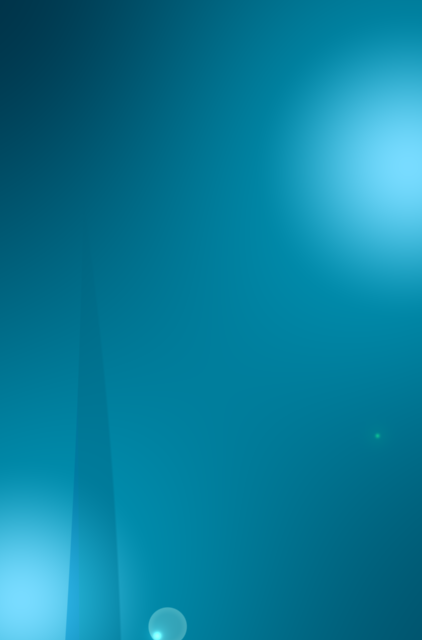
Reproduce this background procedurally as a WebGL 1 fragment shader.

```glsl
precision highp float;
// Teal backdrop with two soft lights, a tall translucent shard and small lens flares.

uniform vec2 u_resolution;

// Positions and lengths are in units of the canvas height.
#define UPPER_LIGHT vec2(0.638, 0.740)
#define LOWER_LIGHT vec2(0.033, 0.062)
#define UPPER_RADIUS 0.245
#define LOWER_RADIUS 0.225
#define HAZE_RADIUS 0.45
#define LIGHT_COLOR vec3(0.47, 0.86, 1.0)
#define FLARE_DISC vec3(0.262, 0.021, 0.030)
#define FLARE_CORE vec2(0.246, 0.0065)
#define GREEN_SPARK vec2(0.590, 0.319)

// Gaussian falloff around a point
float glow(vec2 p, vec2 center, float radius) {
  vec2 d = (p - center) / radius;
  return exp(-dot(d, d));
}

// Bright heart of a light, reaching zero at its radius
float heart(vec2 p, vec2 center, float radius) {
  return 1.0 - smoothstep(0.0, radius, distance(p, center));
}

// Antialiased step, one where x exceeds edge
float softStep(float edge, float x, float blur) {
  return smoothstep(edge - blur, edge + blur, x);
}

vec3 backdrop(vec2 p) {
  float haze = glow(p, UPPER_LIGHT, HAZE_RADIUS) + glow(p, LOWER_LIGHT, HAZE_RADIUS);
  float cornerShade = glow(p, vec2(0.0, 1.0), 0.30);
  float level = 0.27 + 0.31 * haze - 0.10 * cornerShade;
  vec3 color = vec3(0.0, level, 1.12 * level + 0.06);
  color = mix(color, LIGHT_COLOR, heart(p, UPPER_LIGHT, UPPER_RADIUS));
  return mix(color, LIGHT_COLOR, heart(p, LOWER_LIGHT, LOWER_RADIUS));
}

// Two tinted facets between curved edges, fading out toward the tip
vec3 addShard(vec3 color, vec2 p, float pixel) {
  float y = p.y;
  float leftEdge = 0.102 + 0.062 * y - 0.030 * y * y;
  float rightEdge = 0.189 - 0.030 * y - 0.079 * y * y;
  float foldEdge = 0.124 - 0.006 * y;
  float inside = softStep(leftEdge, p.x, pixel)
               * (1.0 - softStep(rightEdge, p.x, pixel + 0.001));
  float fade = 1.0 - smoothstep(0.08, 0.75, y);
  vec3 tint = mix(vec3(0.45, 0.86, 0.94), vec3(0.40, 0.87, 0.89),
                  softStep(foldEdge, p.x, pixel));
  return color * mix(vec3(1.0), tint, inside * fade);
}

vec3 addFlares(vec3 color, vec2 p, float pixel) {
  // Pale disc with a slightly brighter rim
  float r = distance(p, FLARE_DISC.xy);
  float disc = 1.0 - softStep(FLARE_DISC.z, r, pixel);
  float rim = smoothstep(0.6, 1.0, r / FLARE_DISC.z);
  color += disc * (0.85 + 0.25 * rim) * vec3(0.24, 0.15, 0.10);
  // Hot core inside the disc
  color += glow(p, FLARE_CORE, 0.006) * vec3(0.35, 0.50, 0.40);
  color += glow(p, FLARE_CORE, 0.016) * vec3(0.06, 0.12, 0.12);
  // Tiny green spark with a faint halo
  color += glow(p, GREEN_SPARK, 0.0035) * vec3(0.04, 0.25, 0.02);
  color += glow(p, GREEN_SPARK, 0.018) * vec3(0.0, 0.03, 0.0);
  return color;
}

void main() {
  float pixel = 1.0 / u_resolution.y;
  vec2 p = gl_FragCoord.xy * pixel;
  vec3 color = backdrop(p);
  color = addShard(color, p, pixel);
  color = addFlares(color, p, pixel);
  gl_FragColor = vec4(clamp(color, 0.0, 1.0), 1.0);
}
```
